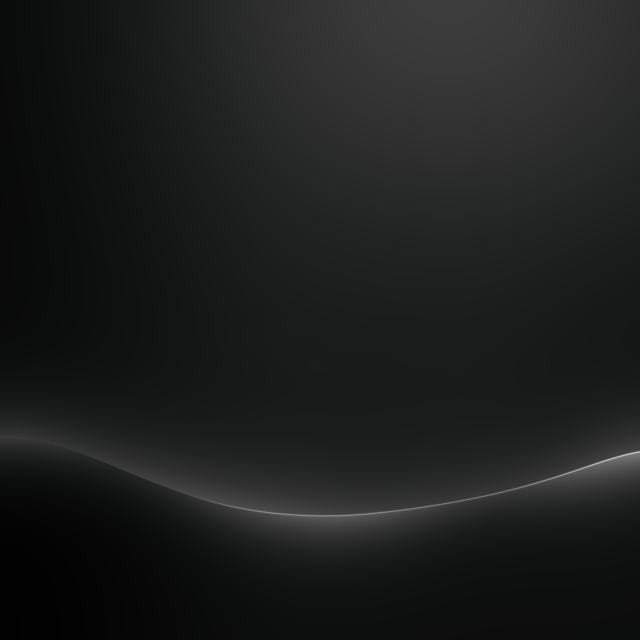
This background is drawn by a WebGL 1 fragment shader. Its source:

```glsl
precision highp float;
// Dark studio backdrop: soft light from the top over a glowing, rim-lit wave.

uniform vec2 u_resolution;

const float PI = 3.14159265;
const float TROUGH_X = 0.51;
const float TROUGH_Y = 0.194;

float bell(float x, float center, float width) {
  float d = (x - center) / width;
  return exp(-d * d);
}

vec2 hashGradient(vec2 cell) {
  float angle = 2.0 * PI * fract(sin(dot(cell, vec2(127.1, 311.7))) * 4375.85);
  return vec2(cos(angle), sin(angle));
}

float cornerValue(vec2 cell, vec2 f, vec2 corner) {
  return dot(hashGradient(cell + corner), f - corner);
}

float gradientNoise(vec2 p) {
  vec2 cell = floor(p);
  vec2 f = fract(p);
  vec2 s = f * f * f * (f * (f * 6.0 - 15.0) + 10.0);
  float low = mix(cornerValue(cell, f, vec2(0.0, 0.0)),
                  cornerValue(cell, f, vec2(1.0, 0.0)), s.x);
  float high = mix(cornerValue(cell, f, vec2(0.0, 1.0)),
                   cornerValue(cell, f, vec2(1.0, 1.0)), s.x);
  return mix(low, high, s.y);
}

// Two warped half cosines that meet in the trough
float waveHeight(float x) {
  float l = x / TROUGH_X;
  float r = (x - TROUGH_X) / 0.52;
  float leftPhase = l + 0.33 * l * (1.0 - l);
  float rightPhase = r - 0.9 * r * r * (1.0 - r);
  float leftRise = 0.125 * (0.5 + 0.5 * cos(PI * leftPhase));
  float rightRise = 0.103 * (0.5 - 0.5 * cos(PI * rightPhase));
  return TROUGH_Y + (x < TROUGH_X ? leftRise : rightRise);
}

// Wall: dim left side, broad light near the top right, faint smudges
float wallLight(vec2 p) {
  float base = mix(0.03, 0.09, smoothstep(-0.05, 0.5, p.x));
  base -= 0.025 * smoothstep(0.7, 1.05, p.x) * (1.0 - smoothstep(0.4, 0.8, p.y));
  float lamp = 0.147 * bell(p.x, 0.7, 0.42) * bell(p.y, 1.02, 0.37);
  float smudge = gradientNoise(p * vec2(9.0, 24.0) + 3.0);
  smudge *= 0.009 * bell(p.x, 0.5, 0.16) * bell(p.y, 0.46, 0.07);
  return base + lamp + smudge;
}

// Haze rising from behind the wave
float hazeLight(float x, float dist) {
  float strength = 0.13 + 0.09 * bell(x, 0.36, 0.2) + 0.07 * bell(x, 1.0, 0.12);
  strength += 0.04 * bell(x, 0.0, 0.15);
  return strength * exp(-dist / 0.052);
}

// Body of the wave: lit along its edge, fading to near black
float bodyLight(float x, float depth) {
  float strength = 0.09 + 0.14 * bell(x, 0.0, 0.13);
  strength += 0.22 * bell(x, 0.52, 0.2) + 0.36 * bell(x, 1.02, 0.17);
  float floorLight = 0.005 + 0.045 * smoothstep(0.0, 0.5, x);
  return floorLight + strength * exp(-depth / 0.042);
}

// Thin bright line, strongest on the right
float rimLight(float x, float dist, float pixel) {
  float strength = 0.22 * smoothstep(0.25, 0.42, x) + 0.16 * smoothstep(0.75, 0.97, x);
  float width = max(0.0013, pixel * 0.8);
  return strength * bell(dist, 0.0, width);
}

void main() {
  vec2 p = gl_FragCoord.xy / u_resolution;
  float pixel = 1.0 / u_resolution.y;

  // Signed distance to the wave edge, corrected for its slope
  float slope = (waveHeight(p.x + 0.002) - waveHeight(p.x - 0.002)) / 0.004;
  float dist = (p.y - waveHeight(p.x)) / sqrt(1.0 + slope * slope);

  float above = wallLight(p) + hazeLight(p.x, max(dist, 0.0));
  float below = bodyLight(p.x, max(-dist, 0.0));
  float light = mix(below, above, smoothstep(-pixel, pixel, dist));
  light += rimLight(p.x, dist, pixel);

  // Cool tint in the shadows, neutral in the lights
  vec3 shadowTint = vec3(0.96, 1.03, 1.01);
  vec3 tint = mix(shadowTint, vec3(1.0), smoothstep(0.05, 0.22, light));
  gl_FragColor = vec4(light * tint, 1.0);
}
```
